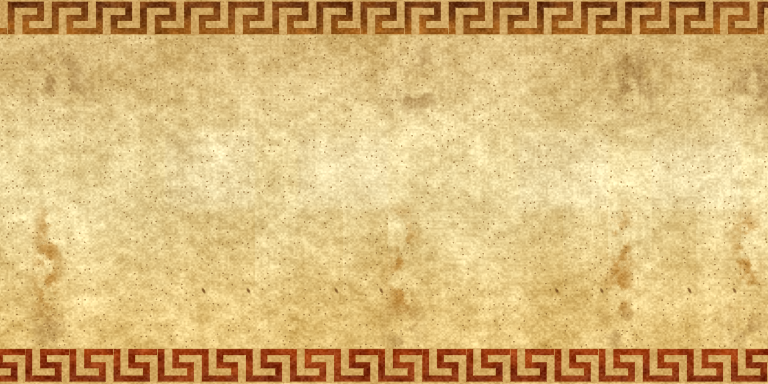
Give the GLSL for this texture, as a Shadertoy shader.

```glsl
float hash(vec2 p) {
    return fract(sin(dot(p, vec2(127.1, 311.7))) * 43758.5453);
}

float noise(vec2 p) {
    vec2 i = floor(p), f = fract(p);
    f = f * f * (3.0 - 2.0 * f);
    return mix(mix(hash(i), hash(i + vec2(1, 0)), f.x),
               mix(hash(i + vec2(0, 1)), hash(i + vec2(1, 1)), f.x), f.y);
}

float fbm(vec2 p) {
    float sum = 0.0, amp = 0.5;
    for (int i = 0; i < 5; i++) {
        sum += amp * noise(p);
        p = p * 2.03 + 17.3;
        amp *= 0.5;
    }
    return sum;
}

// Distance to one repeated Greek key, measured in grid cells
float meander(vec2 c) {
    vec2 path[8] = vec2[8](vec2(0, 0), vec2(0, 4), vec2(4, 4), vec2(4, 2),
                           vec2(2, 2), vec2(2, 0), vec2(6, 0), vec2(6, 4));
    c.x = mod(c.x + 0.5, 6.0) - 0.5;
    float d = 9.0;
    for (int i = 0; i < 7; i++) {
        vec2 centre = 0.5 * (path[i] + path[i + 1]);
        vec2 reach = 0.5 * abs(path[i + 1] - path[i]) + 0.46;
        vec2 e = abs(c - centre) - reach;
        d = min(d, max(e.x, e.y));
    }
    return d;
}

float band(float x, float left, float right, float soft) {
    return smoothstep(left - soft, left + soft, x) * (1.0 - smoothstep(right - soft, right + soft, x));
}

void mainImage(out vec4 fragColor, in vec2 fragCoord) {
    vec2 p = fragCoord / iResolution.y;
    float px = 1.0 / iResolution.y;
    float cloud = fbm(p * 9.0);
    float grain = noise(p * 210.0) - 0.5;
    float mottling = fbm(p * vec2(38.0, 46.0) + 8.0);

    // Parchment: tan above, pale centre, golden below
    vec3 col = mix(vec3(0.90, 0.77, 0.48), vec3(0.93, 0.85, 0.62), smoothstep(0.10, 0.50, p.y));
    col = mix(col, vec3(0.85, 0.73, 0.48), smoothstep(0.54, 0.90, p.y));
    col += (cloud - 0.48) * vec3(0.16, 0.20, 0.24);
    col += (mottling - 0.48) * vec3(0.18, 0.22, 0.24);

    // Overlapping sheets with faint seams and small dark nicks
    for (int i = 0; i < 4; i++) {
        float left = 0.43 + 0.346 * float(i % 2) + 0.92 * float(i / 2);
        float lower = band(p.x, left, left + 0.234, 0.003) * band(p.y, 0.10, 0.455, 0.012);
        float upper = band(p.x, left, left + 0.234, 0.006) * band(p.y, 0.46, 0.65, 0.04);
        float across = fract((p.x - left) / 0.117);
        col -= lower * (0.025 + 0.035 * across) * smoothstep(0.08, 0.40, p.y) * vec3(0.7, 1.0, 1.3);
        col += upper * vec3(0.0, 0.005, 0.025);
        for (int j = 0; j < 2; j++) {
            vec2 nick = p - vec2(left + 0.1 + 0.117 * float(j), 0.243);
            nick.x += nick.y * 0.4;
            float d = length(nick * vec2(1.0, 0.6)) - 0.0035;
            col = mix(col, vec3(0.42, 0.25, 0.08), 0.8 * (1.0 - smoothstep(-px, px, d)));
        }
    }

    // Rusty columns of stain, with greyer blotches higher up
    for (int i = 0; i < 4; i++) {
        float centre = vec4(0.125, 1.047, 1.615, 1.945)[i];
        float dx = p.x - centre;
        float blot = smoothstep(0.40, 0.66, fbm(p * vec2(30.0, 26.0) + 3.0));
        float rust = exp(-dx * dx * 900.0) * band(p.y, 0.17, 0.44, 0.06);
        float soot = exp(-pow((dx - 0.03) * 15.0, 2.0)) * band(p.y, 0.71, 0.86, 0.06);
        float foot = exp(-dx * dx * 500.0) * band(p.y, 0.08, 0.19, 0.05);
        col = mix(col, vec3(0.70, 0.47, 0.16), rust * blot * 0.75);
        col = mix(col, vec3(0.60, 0.44, 0.23), (soot * 0.6 + foot * 0.4) * blot);
    }

    // Scattered brown flecks
    vec2 cell = floor(p * 75.0);
    vec2 offset = fract(p * 75.0) - 0.25 - 0.5 * vec2(hash(cell + 4.0), hash(cell + 9.0));
    float fleck = 1.0 - smoothstep(0.06, 0.06 + 75.0 * px, length(offset));
    col = mix(col, vec3(0.52, 0.36, 0.16), fleck * step(0.82, hash(cell)) * 0.55);

    // Key borders, the lower one turned upside down
    bool isTop = p.y > 0.5;
    vec2 size = vec2(0.01914, 0.0172);
    vec2 key = isTop ? (p - vec2(0.029, 0.919)) / size
                     : vec2(p.x - 0.075, 0.083 - p.y) / size;
    float aa = px / size.y;
    float ink = 1.0 - smoothstep(-0.6 * aa, 0.6 * aa, meander(key));
    float border = band(key.y, -0.6, 4.7, 0.12);
    col = mix(col, vec3(0.80, 0.62, 0.35), border * 0.7);
    float wear = fbm(p * vec2(24.0, 30.0) + 21.0);
    vec3 brown = mix(vec3(0.60, 0.35, 0.10), vec3(0.42, 0.20, 0.06), clamp(key.y / 4.0, 0.0, 1.0));
    vec3 russet = mix(vec3(0.57, 0.19, 0.04), vec3(0.50, 0.17, 0.05), clamp(key.y / 4.0, 0.0, 1.0));
    vec3 inkColor = (isTop ? brown : russet) + (wear - 0.48) * vec3(0.45, 0.32, 0.14);
    col = mix(col, inkColor, ink * 0.94);

    // Woven grain over everything
    col += grain * vec3(0.13, 0.14, 0.14);
    col += (noise(p * vec2(60.0, 240.0)) - 0.5) * 0.04;
    fragColor = vec4(clamp(col, 0.0, 1.0), 1.0);
}
```
